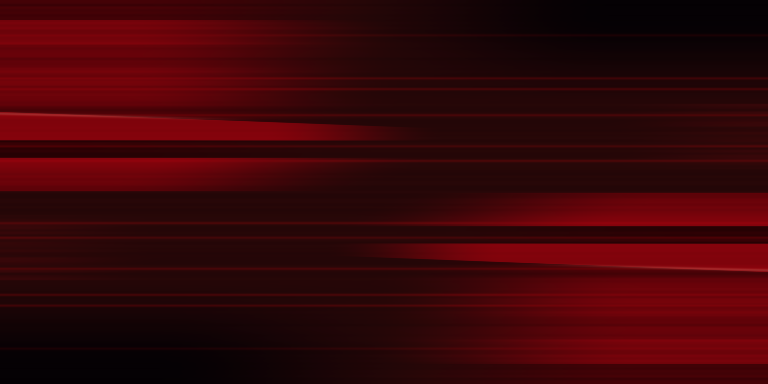
Reproduce this background procedurally as a Shadertoy shader.

```glsl
// Dark red motion streaks: two opposed banks of light bands with sloping blades.
#define RED vec3(0.51, 0.012, 0.045)
#define DARK vec3(0.145, 0.025, 0.028)
#define BLACK vec3(0.018, 0.002, 0.014)
#define GLINT vec3(0.64, 0.23, 0.22)
#define STREAK_ROWS 150.0
#define STREAK_GAIN 0.16
#define LINE_WIDTH 0.0035

float hash(float n) {
    return fract(sin(n * 127.1 + 4.7) * 4375.85);
}

float rowNoise(float y) {
    float cell = floor(y);
    return mix(hash(cell), hash(cell + 1.0), smoothstep(0.0, 1.0, fract(y)));
}

// Soft-edged step, one pixel wide on any canvas
float edge(float a, float y) {
    float aa = 0.6 / iResolution.y;
    return smoothstep(a - aa, a + aa, y);
}

float band(float top, float bottom, float y) {
    return edge(top, y) - edge(bottom, y);
}

float line(float center, float y) {
    float d = (y - center) / LINE_WIDTH;
    return exp(-d * d);
}

float fadeOut(float start, float end, float x) {
    return 1.0 - smoothstep(start, end, x);
}

// Thin lines that cross the whole canvas
float longLines(float y) {
    return 0.5 * line(0.092, y) + line(0.204, y) + line(0.232, y)
         + line(0.300, y) + 0.8 * line(0.381, y) + line(0.419, y);
}

// One bank of bands; q runs from its own top corner, x inward and y down
vec3 addBank(vec3 col, vec2 q) {
    float grain = (rowNoise(q.y * STREAK_ROWS) - 0.5) * STREAK_GAIN;
    float bladeTop = mix(0.291, 0.333, q.x / 0.55);

    // Upper stack of flat bands
    float level = 0.50 * band(-0.1, 0.052, q.y) + 0.90 * band(0.052, 0.116, q.y)
                + 0.72 * band(0.116, 0.176, q.y) + 0.84 * band(0.176, 0.250, q.y)
                + mix(0.80, 0.55, smoothstep(0.25, 0.30, q.y)) * band(0.250, bladeTop, q.y);
    float reach = 0.50 + 0.05 * rowNoise(q.y * 40.0);
    float stack = fadeOut(0.16, reach, q.x) * (1.0 - edge(bladeTop, q.y));
    col = mix(col, RED * (level + grain), stack);

    // Bright blade with a sloping upper edge
    float blade = band(bladeTop, 0.366, q.y) * fadeOut(0.34, 0.58, q.x);
    col = mix(col, RED * (1.0 + 0.4 * grain), blade);

    // Dark gap holding faint streaks
    float gap = band(0.366, 0.411, q.y) * fadeOut(0.05, 0.50, q.x);
    col = mix(col, RED * (0.32 + 1.2 * grain), gap);

    // Lower band, dimmer and shorter toward its bottom
    float depth = clamp((q.y - 0.411) / 0.087, 0.0, 1.0);
    float lower = band(0.411, 0.498, q.y)
                * fadeOut(0.20 - 0.08 * depth, 0.58 - 0.10 * depth, q.x);
    col = mix(col, RED * (mix(1.0, 0.72, depth) + 0.5 * grain), lower);

    // Faint red spill beyond the bank
    float spill = band(0.56, 0.73, q.y) * fadeOut(0.0, 0.22, q.x);
    col += RED * spill * (0.08 + grain);

    // Pale glint riding the blade
    float glint = line(mix(0.296, 0.316, q.x / 0.4), q.y) * fadeOut(0.08, 0.36, q.x);
    return mix(col, GLINT, 0.65 * glint);
}

void mainImage(out vec4 fragColor, in vec2 fragCoord) {
    vec2 uv = fragCoord / iResolution.xy;
    vec2 upper = vec2(uv.x, 1.0 - uv.y);
    vec2 lower = 1.0 - upper;

    // Brown-black ground sinking into two opposite corners
    vec2 corner = upper.y < 0.5 ? upper : lower;
    float shade = smoothstep(0.42, 0.80, corner.x) * fadeOut(0.04, 0.30, corner.y);
    vec3 col = mix(DARK, BLACK, shade);
    col *= 0.93 + 0.14 * rowNoise(corner.y * STREAK_ROWS);

    // The two banks are half a turn apart
    col = addBank(col, upper);
    col = addBank(col, lower);

    float lines = longLines(upper.y) + longLines(lower.y);
    col += RED * vec3(0.28, 0.0, 0.1) * lines * (1.0 - 0.6 * smoothstep(0.2, 0.45, col.r));
    fragColor = vec4(clamp(col, 0.0, 1.0), 1.0);
}
```
